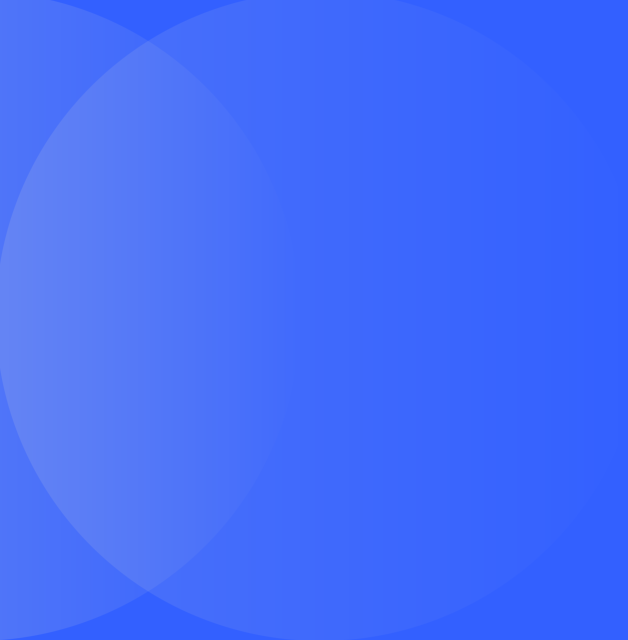
This background is drawn by a Shadertoy shader. Its source:

```glsl
// Two large translucent discs, each fading from left to right, over a flat vivid blue.

const vec3 BLUE = vec3(0.200, 0.377, 1.000);
const vec3 PALE_GREY = vec3(0.851);
const float DISC_RADIUS = 0.5075;

// Antialiased coverage of a disc; pixel is the size of one pixel in canvas units.
float discMask(vec2 p, vec2 center, float radius, float pixel) {
    float dist = length(p - center) - radius;
    return 1.0 - smoothstep(-0.75 * pixel, 0.75 * pixel, dist);
}

// Opacity falling linearly from the disc's left edge to zero at fadeEnd.
float fadeRight(float x, float left, float fadeEnd, float opacity) {
    return opacity * clamp((fadeEnd - x) / (fadeEnd - left), 0.0, 1.0);
}

// Lays one fading disc over the colour below it.
vec3 addDisc(vec3 below, vec2 p, vec2 center, float fadeEnd, float opacity, float pixel) {
    float left = center.x - DISC_RADIUS;
    float alpha = fadeRight(p.x, left, fadeEnd, opacity)
                * discMask(p, center, DISC_RADIUS, pixel);
    return mix(below, PALE_GREY, alpha);
}

void mainImage(out vec4 fragColor, in vec2 fragCoord) {
    // Canvas height is one unit
    float pixel = 1.0 / iResolution.y;
    vec2 p = fragCoord * pixel;

    // Back disc is mostly off the left side, front disc fills the canvas
    vec3 color = addDisc(BLUE, p, vec2(-0.038, 0.506), 0.470, 0.367, pixel);
    color = addDisc(color, p, vec2(0.501, 0.506), 0.985, 0.156, pixel);

    fragColor = vec4(color, 1.0);
}
```
